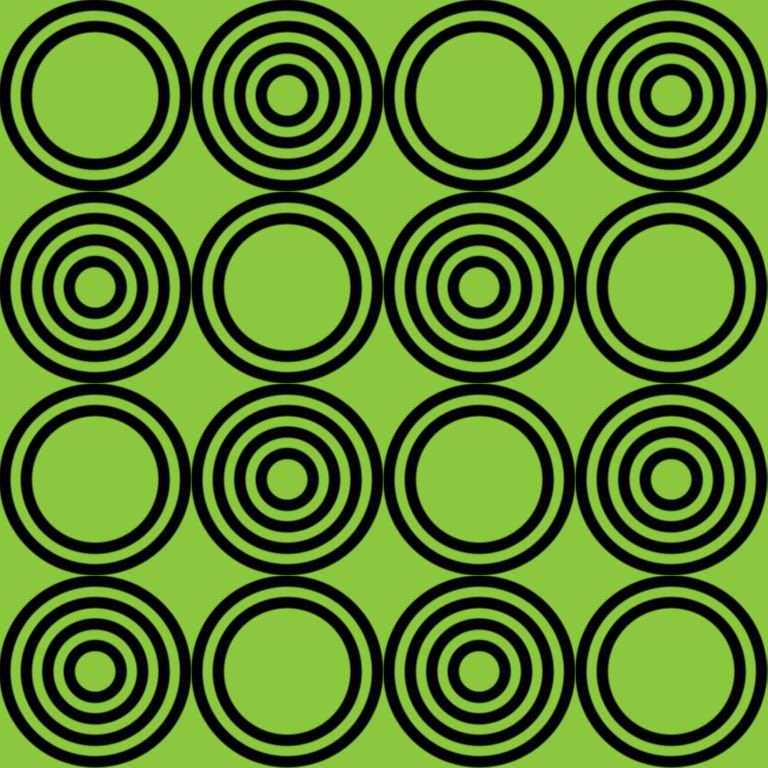
Give the GLSL for this pattern, as a WebGL 1 fragment shader.

```glsl
precision highp float;

uniform vec2 u_resolution;

#define CELLS 4.0            // discs across and down, even so that it tiles
#define OUTER_RADIUS 0.4705  // centre line of the outermost ring, in cells
#define RING_SPACING 0.1118
#define RING_WIDTH 0.0588
#define FEW_RINGS 2.0
#define MANY_RINGS 4.0
#define GRID_SHIFT vec2(-0.004, 0.003)  // offset of the discs, in cells
#define EDGE_SOFTNESS 0.0075 // half width of the smoothed edge, in cells
#define GREEN vec3(0.55, 0.78, 0.25)
#define BLACK vec3(0.0, 0.005, 0.0)

// Signed distance to the nearest of several concentric rings
float concentricRings(vec2 p, float count) {
  float r = length(p);
  float ring = floor((OUTER_RADIUS - r) / RING_SPACING + 0.5);
  ring = clamp(ring, 0.0, count - 1.0);
  float ringRadius = OUTER_RADIUS - ring * RING_SPACING;
  return abs(r - ringRadius) - 0.5 * RING_WIDTH;
}

void main() {
  vec2 grid = gl_FragCoord.xy / u_resolution * CELLS - GRID_SHIFT;
  vec2 cell = floor(grid);
  vec2 local = fract(grid) - 0.5;

  // Checkerboard of ring counts
  float parity = mod(cell.x + cell.y, 2.0);
  float count = mix(MANY_RINGS, FEW_RINGS, parity);

  // Ink with smoothed edges, never sharper than a pixel
  float pixel = CELLS / min(u_resolution.x, u_resolution.y);
  float edge = max(EDGE_SOFTNESS, 0.7 * pixel);
  float ink = 1.0 - smoothstep(-edge, edge, concentricRings(local, count));
  gl_FragColor = vec4(mix(GREEN, BLACK, ink), 1.0);
}
```
